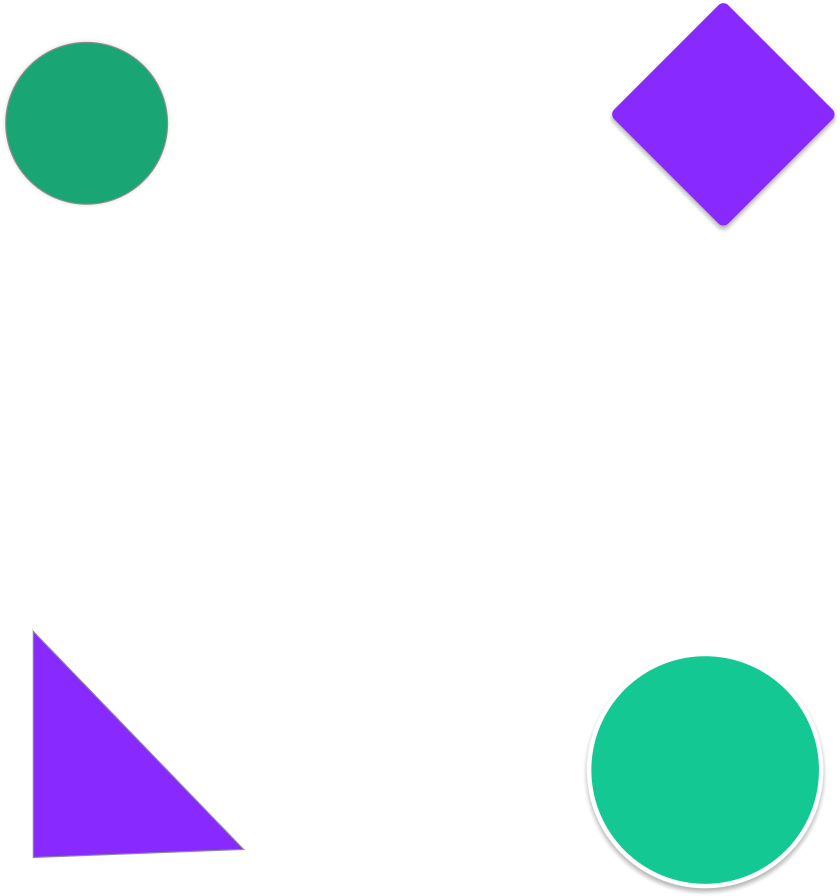
Reproduce this background procedurally as a Shadertoy shader.

```glsl
// Four flat shapes, one near each corner of a white canvas, with soft shadows and fine outlines.

// Lengths are fractions of the canvas height.
const vec3 WHITE  = vec3(1.0);
const vec3 VIOLET = vec3(0.53, 0.16, 1.0);
const vec3 GREEN  = vec3(0.10, 0.65, 0.455);
const vec3 MINT   = vec3(0.08, 0.785, 0.58);
const vec3 GREY   = vec3(0.55);

const vec2  SMALL_CENTER = vec2(0.0967, 0.8624);
const float SMALL_RADIUS = 0.0909;
const vec2  LARGE_CENTER = vec2(0.7870, 0.1406);
const float LARGE_RADIUS = 0.1270;
const float RING_WIDTH   = 0.0050;

const vec2  DIAMOND_CENTER = vec2(0.8073, 0.8724);
const float DIAMOND_HALF   = 0.0900;   // half side, rounding included
const float DIAMOND_ROUND  = 0.0078;

const vec2 TRI_A = vec2(0.0365, 0.2969);
const vec2 TRI_B = vec2(0.0365, 0.0423);
const vec2 TRI_C = vec2(0.2734, 0.0514);

const float OUTLINE      = 0.0013;
const vec2  SHADOW_SHIFT = vec2(0.0, -0.0039);
const float SHADOW_BLUR  = 0.0052;
const float SHADOW_ALPHA = 0.30;

float circle(vec2 p, float radius) {
    return length(p) - radius;
}

// Rounded square turned by 45 degrees
float diamond(vec2 p) {
    vec2 turned = abs(vec2(p.x + p.y, p.x - p.y)) * sqrt(0.5);
    vec2 q = turned - (DIAMOND_HALF - DIAMOND_ROUND);
    return length(max(q, 0.0)) + min(max(q.x, q.y), 0.0) - DIAMOND_ROUND;
}

// Signed distance to the line a-b, positive on its right side
float edge(vec2 p, vec2 a, vec2 b) {
    vec2 along = normalize(b - a);
    return dot(p - a, vec2(along.y, -along.x));
}

float triangle(vec2 p) {
    return max(edge(p, TRI_A, TRI_B), max(edge(p, TRI_B, TRI_C), edge(p, TRI_C, TRI_A)));
}

// Antialiased coverage of a distance field
float fill(float d) {
    return clamp(0.5 - d * iResolution.y, 0.0, 1.0);
}

float shadow(float d, float strength) {
    return strength * (1.0 - smoothstep(-SHADOW_BLUR, SHADOW_BLUR, d));
}

vec3 outlined(vec3 base, float d, vec3 color) {
    base = mix(base, GREY, fill(d));
    return mix(base, color, fill(d + OUTLINE));
}

void mainImage(out vec4 fragColor, in vec2 fragCoord) {
    vec2 p = fragCoord / iResolution.y;
    vec3 color = WHITE;

    // Small outlined circle, with a faint halo
    float small = circle(p - SMALL_CENTER, SMALL_RADIUS);
    color = mix(color, GREY, shadow(small, SHADOW_ALPHA));
    color = outlined(color, small, GREEN);

    // Diamond with a drop shadow
    vec2 q = p - DIAMOND_CENTER;
    color = mix(color, vec3(0.0), shadow(diamond(q - SHADOW_SHIFT), SHADOW_ALPHA));
    color = mix(color, VIOLET, fill(diamond(q)));

    // Outlined triangle
    color = outlined(color, triangle(p), VIOLET);

    // Large circle in a white ring with a drop shadow
    q = p - LARGE_CENTER;
    float ringRadius = LARGE_RADIUS + RING_WIDTH;
    color = mix(color, vec3(0.0), shadow(circle(q - SHADOW_SHIFT, ringRadius), SHADOW_ALPHA));
    color = mix(color, WHITE, fill(circle(q, ringRadius)));
    color = mix(color, MINT, fill(circle(q, LARGE_RADIUS)));

    fragColor = vec4(color, 1.0);
}
```
